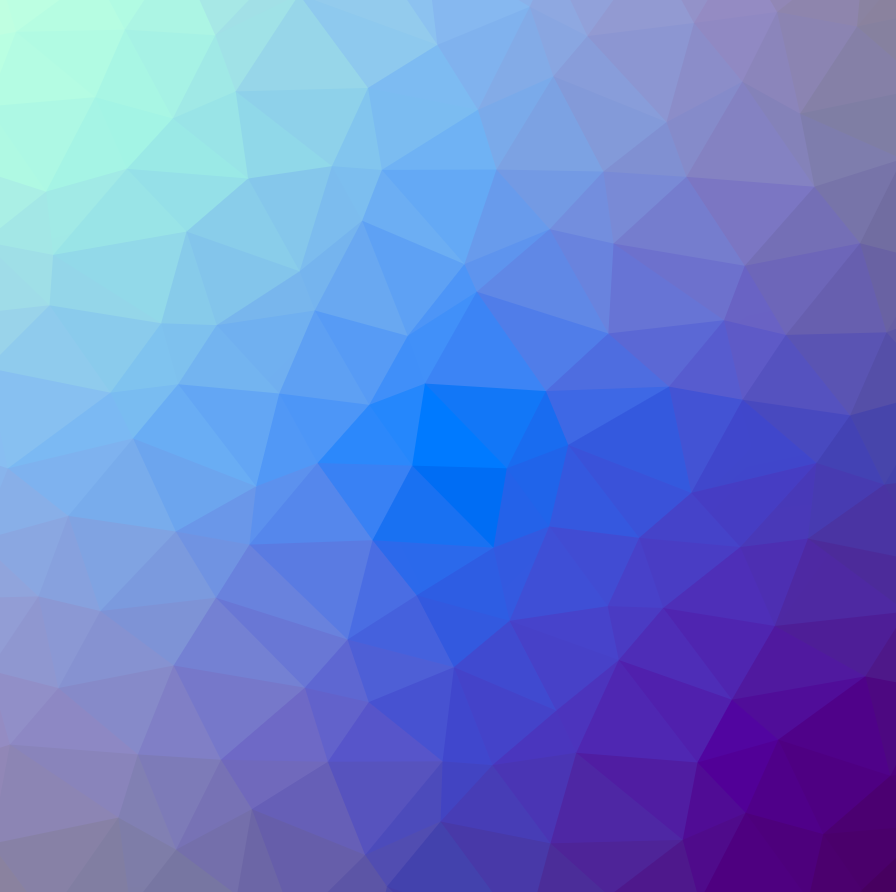
Reproduce this background procedurally as a Shadertoy shader.

```glsl
// Low-poly gradient: a staggered, sine-jittered lattice is split into triangles,
// each filled flat with the colour field sampled at its centroid. The field
// averages one mint-blue-purple ramp across x and down y in CIE Lab space.

const vec2 MESH_ORIGIN = vec2(0.46, 0.478);
const vec2 MESH_SPACING = vec2(0.105, 0.083);
const float JITTER = 0.19;

// Lab stops, evenly spaced from mint through blue to dark purple.
const vec3 RAMP[7] = vec3[7](
    vec3(96.0, -27.0, 9.0),
    vec3(90.0, -28.0, -2.0),
    vec3(71.0, -4.0, -35.0),
    vec3(52.0, 21.0, -76.0),
    vec3(38.0, 42.0, -70.0),
    vec3(24.0, 59.0, -64.0),
    vec3(16.0, 44.0, -37.0));

vec3 rampLab(float t) {
    float s = clamp(t, 0.0, 1.0) * 6.0;
    int k = min(int(s), 5);
    return mix(RAMP[k], RAMP[k + 1], s - float(k));
}

vec3 labToRgb(vec3 lab) {
    float fy = (lab.x + 16.0) / 116.0;
    vec3 f = vec3(fy + lab.y / 500.0, fy, fy - lab.z / 200.0);
    vec3 xyz = mix((f - 0.1379) * 0.1284, f * f * f, step(0.2069, f));
    xyz *= vec3(0.9505, 1.0, 1.089);
    vec3 linear = clamp(xyz * mat3(
        3.2406, -1.5372, -0.4986,
        -0.9689, 1.8758, 0.0415,
        0.0557, -0.2040, 1.0570), 0.0, 1.0);
    vec3 curved = 1.055 * pow(linear, vec3(1.0 / 2.4)) - 0.055;
    return mix(linear * 12.92, curved, step(0.0031, linear));
}

vec3 fieldColor(vec2 uv) {
    return labToRgb(0.5 * (rampLab(uv.x) + rampLab(1.0 - uv.y)));
}

// Lattice vertex in canvas units: odd rows shift by half, layered sines jitter.
vec2 meshVertex(vec2 id) {
    vec2 wave = sin(id.x * vec2(2.1, 3.7) + id.y * vec2(4.3, 1.9))
              + sin(id.x * vec2(5.3, 1.3) + id.y * vec2(2.7, 5.9)
                    + 2.0 * sin(id.yx * vec2(1.7, 2.3)));
    vec2 stagger = vec2(0.5 * mod(id.y, 2.0), 0.0);
    return MESH_ORIGIN + MESH_SPACING * (id + stagger + JITTER * wave);
}

float cross2(vec2 a, vec2 b) {
    return a.x * b.y - a.y * b.x;
}

// Signed distance to the line a-b, positive on its left.
float edgeDistance(vec2 p, vec2 a, vec2 b) {
    return cross2(b - a, p - a) / max(length(b - a), 1e-5);
}

// Adds one triangle as premultiplied colour and coverage.
void addTriangle(inout vec4 sum, vec2 p, vec2 a, vec2 b, vec2 c, float pixel) {
    float side = sign(cross2(b - a, c - a));
    float inside = min(side * edgeDistance(p, a, b),
                   min(side * edgeDistance(p, b, c), side * edgeDistance(p, c, a)));
    float coverage = clamp(inside / pixel + 0.5, 0.0, 1.0);
    if (coverage > 0.0) {
        sum += coverage * vec4(fieldColor((a + b + c) / 3.0), 1.0);
    }
}

void mainImage(out vec4 fragColor, in vec2 fragCoord) {
    vec2 uv = fragCoord / iResolution.xy;
    float pixel = 1.0 / iResolution.y;
    vec2 cell = floor((uv - MESH_ORIGIN) / MESH_SPACING);

    // A faint smooth base covers any gap between facets.
    vec4 sum = vec4(fieldColor(uv), 1.0) * 0.001;

    // Visit every nearby quad and split it along its shorter diagonal.
    for (int y = -1; y <= 1; y++) {
        for (int x = -2; x <= 1; x++) {
            vec2 id = cell + vec2(x, y);
            vec2 a = meshVertex(id);
            vec2 b = meshVertex(id + vec2(1.0, 0.0));
            vec2 c = meshVertex(id + vec2(1.0, 1.0));
            vec2 d = meshVertex(id + vec2(0.0, 1.0));
            if (distance(a, c) < distance(b, d)) {
                addTriangle(sum, uv, a, b, c, pixel);
                addTriangle(sum, uv, a, c, d, pixel);
            } else {
                addTriangle(sum, uv, a, b, d, pixel);
                addTriangle(sum, uv, b, c, d, pixel);
            }
        }
    }
    fragColor = vec4(sum.rgb / sum.a, 1.0);
}
```
